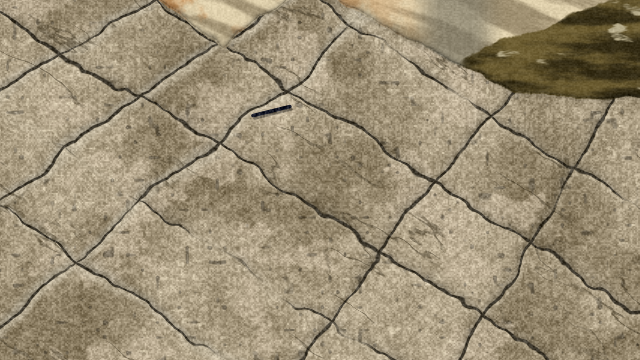
A Shadertoy shader for this texture:

```glsl
// Weathered sandstone pavement split into blocks by two sets of joints.
// One set is parallel, the other fans out from a far point; value noise adds
// wander, grain, pale crusts and relief. A pool and bright rock lie behind.

float hash(vec2 p) {
    return fract(sin(dot(p, vec2(127.1, 311.7))) * 43758.5453);
}

float noise(vec2 p) {
    vec2 i = floor(p), f = fract(p);
    f = f * f * (3.0 - 2.0 * f);
    return mix(mix(hash(i), hash(i + vec2(1, 0)), f.x),
               mix(hash(i + vec2(0, 1)), hash(i + vec2(1, 1)), f.x), f.y);
}

float fbm(vec2 p) {
    float sum = 0.0, amp = 0.5;
    for (int i = 0; i < 5; i++) {
        sum += amp * noise(p);
        p = mat2(1.6, 1.2, -1.2, 1.6) * p + 3.7;
        amp *= 0.5;
    }
    return sum;
}

float segment(vec2 p, vec2 a, vec2 b) {
    vec2 ab = b - a;
    return length(p - a - ab * clamp(dot(p - a, ab) / dot(ab, ab), 0.0, 1.0));
}

// Adds one joint: x = dark gap, y = pale crust, z = soft shadow, w = lit lip
vec4 addJoint(vec4 acc, float d, float open, float crust, vec2 p, float id) {
    float n = noise(p * 9.0 + id * 17.3);
    float present = smoothstep(0.1, 0.55, n + open - 0.5);
    float width = 0.0015 + 0.0045 * n * open;
    float a = abs(d);
    float gap = (1.0 - smoothstep(width * 0.5, width + 0.0025, a)) * present;
    float spread = 0.010 + 0.022 * crust * noise(p * 6.0 + id * 5.1);
    float pale = (1.0 - smoothstep(spread * 0.4, spread * 1.6, a)) * crust;
    float shade = exp(-a * 75.0) * step(0.0, d) * present;
    float lip = exp(-abs(d + 0.009) * 160.0) * present;
    return max(acc, vec4(gap, pale, shade, lip));
}

vec3 rockColor(vec2 p) {
    float blotch = fbm(p * 4.0 + 8.0);
    float relief = fbm(p * 11.0 + vec2(0.12, -0.16)) - fbm(p * 11.0);
    vec3 col = mix(vec3(0.54, 0.485, 0.38), vec3(0.70, 0.645, 0.54),
                   smoothstep(0.25, 0.7, blotch));
    col += 0.30 * relief;

    // Thin pale crusts with ragged outlines, and scattered flecks
    float ragged = fbm(p * 7.0 + 31.0) + 0.25 * (fbm(p * 40.0) - 0.5);
    col = mix(col, vec3(0.77, 0.71, 0.61), 0.65 * smoothstep(0.56, 0.64, ragged));
    float fleck = smoothstep(0.80, 0.92, noise(p * vec2(65.0, 80.0)));
    col = mix(col, vec3(0.84, 0.79, 0.68), 0.6 * fleck * smoothstep(0.35, 0.6, blotch));
    float pit = smoothstep(0.83, 0.95, noise(p * 48.0 + 70.0));
    return col * (1.0 - 0.28 * pit);
}

vec3 jointedRock(vec2 p) {
    vec2 warp = vec2(fbm(p * 5.0), fbm(p * 5.0 + 40.0)) - 0.48;
    vec2 q = p + 0.085 * warp + 0.012 * (noise(p * 28.0) - 0.5);
    vec4 joints = vec4(0.0);

    // Parallel set, falling to the right
    for (int k = 0; k < 5; k++) {
        float id = float(k);
        float d = 0.84 * (q.y + 0.64 * q.x - 0.41 - 0.285 * id);
        float open = k == 2 || k == 3 ? 1.0 : 0.5;
        open *= mix(1.0, smoothstep(0.3, 0.7, p.x), step(0.5, id) * step(id, 1.5));
        float crust = k == 0 ? 0.75 : 0.3 * noise(p * 5.0 + id);
        joints = addJoint(joints, d, open, crust, p, id);
    }

    // Fanning set, rising to the right; crusted on the left
    vec2 toHub = vec2(2.65, 2.3) - q;
    float angle = atan(toHub.y, toHub.x);
    float fan[5] = float[5](0.525, 0.612, 0.692, 0.9, 1.03);
    for (int k = 0; k < 5; k++) {
        float d = (angle - fan[k]) * length(toHub);
        float crust = k < 3 ? 0.9 : 0.3 * noise(p * 5.0 + 9.0);
        joints = addJoint(joints, -d, k < 3 ? 0.6 : 0.8, crust, p, float(k) + 6.0);
    }

    // Short hairline splits, denser at the upper left and far right
    vec2 along = vec2(p.x * 0.84 - p.y * 0.54, p.x * 0.54 + p.y * 0.84);
    float ridge = abs(fbm(along * vec2(4.0, 13.0) + 12.0) - 0.5);
    float zone = smoothstep(0.5, 0.72, noise(p * 6.0 + 21.0)
               + 0.25 * smoothstep(0.5, 0.0, p.x) * p.y + 0.15 * smoothstep(1.3, 1.6, p.x));
    float split = (1.0 - smoothstep(0.004, 0.028, ridge)) * zone;

    vec3 col = rockColor(p);
    vec3 crustColor = mix(vec3(0.68, 0.64, 0.56), vec3(0.83, 0.79, 0.69), fbm(q * 18.0));
    col = mix(col, crustColor, 0.85 * joints.y);
    col = mix(col, vec3(0.80, 0.75, 0.65), 0.4 * joints.w);
    col *= 1.0 - 0.28 * joints.z;
    col = mix(col, vec3(0.36, 0.32, 0.24), 0.6 * split);
    return mix(col, vec3(0.20, 0.18, 0.14), 0.9 * joints.x);
}

vec3 background(vec2 p) {
    // Bright layered rock with rust stains and grey patches
    float layers = fbm(vec2(p.x * 5.0 + p.y * 4.0, p.y * 22.0 + p.x * 8.0));
    vec3 col = mix(vec3(0.62, 0.56, 0.44), vec3(0.88, 0.82, 0.68), smoothstep(0.3, 0.6, layers));
    float rust = smoothstep(0.45, 0.65, fbm(p * 12.0 + 5.0)) * smoothstep(1.3, 0.7, p.x);
    col = mix(col, vec3(0.72, 0.46, 0.22), 0.75 * rust);
    col = mix(col, vec3(0.50, 0.48, 0.41), 0.7 * smoothstep(0.14, 0.04, abs(p.x - 1.27)));

    // Olive pool with pale streaks
    float shore = 0.84 + 0.4 * (p.x - 1.285) + 0.05 * (fbm(p * 14.0) - 0.5) - p.y;
    float ripple = fbm(p * vec2(9.0, 38.0));
    vec3 pool = mix(vec3(0.20, 0.17, 0.08), vec3(0.43, 0.37, 0.20), smoothstep(0.25, 0.7, ripple));
    pool = mix(pool, vec3(0.72, 0.68, 0.55), smoothstep(0.66, 0.74, fbm(p * vec2(7.0, 20.0) + 3.0)));
    return mix(col, pool, smoothstep(0.0, 0.008, shore) * smoothstep(1.27, 1.30, p.x));
}

void mainImage(out vec4 fragColor, in vec2 fragCoord) {
    vec2 p = fragCoord / iResolution.y;

    // Upper edge of the pavement, with a notch
    float edge = min(1.02, max(1.0 - 0.5 * (p.x - 0.92), 0.86 - 0.08 * p.x));
    edge -= 0.15 * max(0.0, 1.0 - abs(p.x - 0.62) / 0.2);
    float above = p.y - edge + 0.045 * (fbm(p * 13.0) - 0.5);
    vec3 col = mix(jointedRock(p), background(p), smoothstep(-0.002, 0.004, above));
    col *= 1.0 - 0.35 * exp(-abs(above - 0.006) * 140.0);

    // Small dark pen lying on the rock
    float pen = segment(p, vec2(0.703, 0.679), vec2(0.805, 0.704));
    float shadow = segment(p, vec2(0.708, 0.672), vec2(0.808, 0.697));
    col *= 1.0 - 0.4 * smoothstep(0.007, 0.002, shadow);
    col = mix(col, vec3(0.10, 0.11, 0.16), smoothstep(0.0065, 0.0035, pen));

    // Sand grain
    float grain = noise(p * 240.0) - 0.5 + 0.6 * (noise(p * 115.0 + 9.0) - 0.5);
    col += 0.20 * grain * (1.0 - 0.6 * smoothstep(0.0, 0.01, above));
    fragColor = vec4(clamp(col, 0.0, 1.0), 1.0);
}
```
